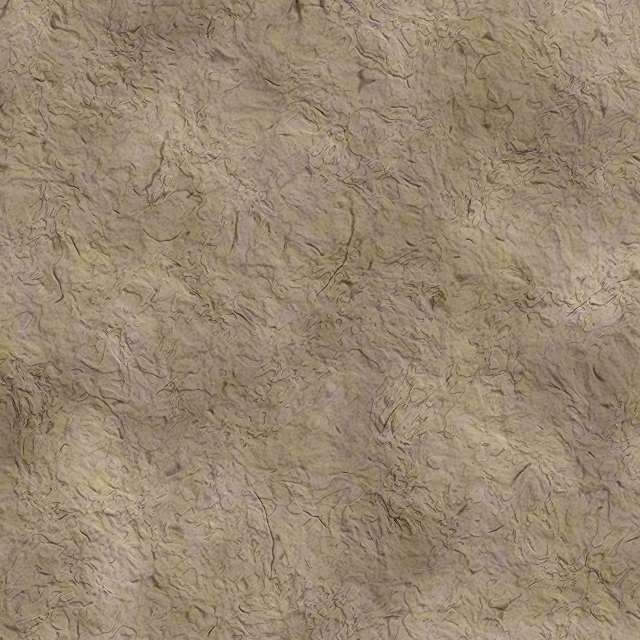
This texture is drawn by a WebGL 2 fragment shader. Its source:

```glsl
#version 300 es
precision highp float;
// Weathered sandstone: a raggedly warped height field of small flaky ledges,
// sparse creases and grain, lit from the upper right by its gradient and
// darkened on steep edges, over soft tan patches drifting to mauve.

#define BASE_COLOR vec3(0.596, 0.527, 0.440)
#define LIGHT_DIR vec2(0.66, 0.75)
#define SLOPE_STEP 0.002
#define RELIEF 0.34
#define EDGE_DARKENING 0.35
#define PATCH_CONTRAST 0.175
#define TINT_AMOUNT 0.06
#define LEDGE_SOFTNESS 0.1
#define CREASE_WIDTH 0.004
#define CREASE_SHADE 0.1
#define GRAIN 0.5

uniform vec2 u_resolution;
out vec4 fragColor;

// Integer hash giving a vector in [-1, 1]
vec2 hash2(ivec2 cell) {
  uvec2 v = uvec2(cell) * 1664525u + 1013904223u;
  v.x += v.y * 1664525u;
  v.y += v.x * 1664525u;
  v ^= v >> 16u;
  v.x += v.y * 1664525u;
  v.y += v.x * 1664525u;
  v ^= v >> 16u;
  return vec2(v & 65535u) / 32767.5 - 1.0;
}

// Gradient noise, centred on zero
float noise(vec2 p) {
  ivec2 i = ivec2(floor(p));
  vec2 f = fract(p);
  vec2 s = f * f * f * (f * (f * 6.0 - 15.0) + 10.0);
  float a = dot(hash2(i), f);
  float b = dot(hash2(i + ivec2(1, 0)), f - vec2(1, 0));
  float c = dot(hash2(i + ivec2(0, 1)), f - vec2(0, 1));
  float d = dot(hash2(i + ivec2(1, 1)), f - vec2(1, 1));
  return 1.3 * mix(mix(a, b, s.x), mix(c, d, s.x), s.y);
}

// Octaves are rotated to hide the lattice
float fbm(vec2 p, int octaves) {
  float sum = 0.0, amp = 0.6;
  for (int i = 0; i < octaves; i++) {
    sum += amp * noise(p);
    p = mat2(1.6, 1.2, -1.2, 1.6) * p + 17.3;
    amp *= 0.6;
  }
  return sum;
}

// Bends at three scales, the smallest making edges ragged
vec2 weather(vec2 p) {
  float freq = 7.0, amount = 0.03;
  for (int i = 0; i < 3; i++) {
    vec2 q = mat2(0.8, 0.6, -0.6, 0.8) * p * freq;
    p += amount * vec2(noise(q + 31.7), noise(q + 74.1));
    freq *= 3.2;
    amount *= 0.36;
  }
  return p;
}

// Staircase with softened risers
float ledge(float x) {
  float w = LEDGE_SOFTNESS;
  return floor(x) + smoothstep(0.5 - w, 0.5 + w, fract(x));
}

// Sparse furrows along zero lines of the noise
float creases(vec2 p) {
  float sum = 0.0, freq = 3.0;
  for (int i = 0; i < 3; i++) {
    vec2 q = p * freq + float(i) * 23.7;
    float dist = abs(noise(q)) / freq;
    float presence = smoothstep(0.18, 0.45, noise(q * 1.7 + 51.3));
    sum += presence * (1.0 - smoothstep(0.0, CREASE_WIDTH, dist));
    freq *= 2.6;
  }
  return sum;
}

float height(vec2 p) {
  vec2 q = weather(p);
  float h = noise(q * 19.0 + 8.2) + 0.8 * noise(q * 43.0 + 2.9);
  h -= 0.7 * creases(q);

  // Flakes from broad to small, each fading in and out across the surface
  float freq = 13.0, levels = 3.4;
  for (int i = 0; i < 3; i++) {
    float offset = float(i) * 41.9;
    float rough = smoothstep(-0.4, 0.4, noise(p * 9.0 + offset));
    h += 0.7 * rough * ledge(levels * fbm(q * freq + offset, 2));
    freq *= 2.1;
    levels *= 0.8;
  }

  // Grain
  h += GRAIN * (noise(q * 92.0) + 0.5 * noise(p * 185.0 + 5.3));
  return h;
}

void main() {
  vec2 p = gl_FragCoord.xy / u_resolution.y + 3.0;

  // Lighting from the slope, with extremes compressed
  vec2 stepX = vec2(SLOPE_STEP, 0.0);
  vec2 slope = vec2(height(p + stepX), height(p + stepX.yx)) - height(p);
  float steepness = length(slope);
  float lit = -dot(slope, LIGHT_DIR) - EDGE_DARKENING * (steepness - 0.22);
  float shade = RELIEF * lit / (1.0 + 0.7 * steepness);

  // Broad light and dark patches
  vec2 q = weather(p);
  float tone = PATCH_CONTRAST * fbm(q * 5.0 + 12.6, 5) - CREASE_SHADE * creases(q);

  // Yellow to mauve drift, with cooler shadows
  float tint = TINT_AMOUNT * (0.6 * noise(q * 6.0 + 61.0) + noise(q * 34.0 + 3.1));
  vec3 color = BASE_COLOR + tone + shade * vec3(1.0, 1.0, 0.9);
  color += tint * vec3(0.05, -0.05, 1.0);
  fragColor = vec4(clamp(color, 0.0, 1.0), 1.0);
}
```
